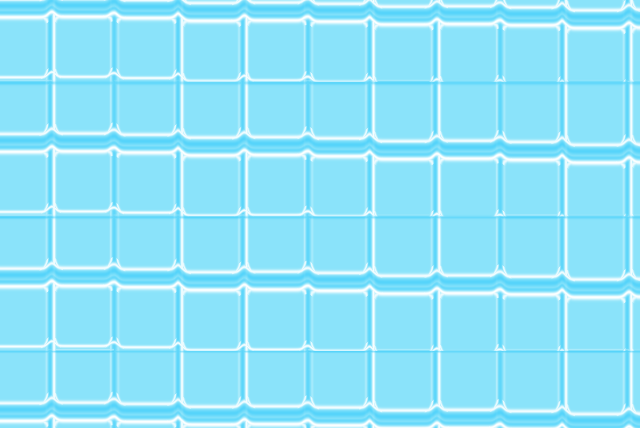
Give the GLSL for this pattern, as a Shadertoy shader.

```glsl
// Glossy pale blue tiles in paired rows, with bevelled grooves and white rims.

// Lengths below are in units of 1/512 of the canvas height, y pointing down.
const float CANVAS = 512.0;
const float COLUMN = 76.8;      // tile width
const float PAIR = 161.0;       // height of two tile rows
const float FIRST_GROOVE = 64.0;
const float FIRST_RIM = 18.5;
const float FIRST_SEAM = 98.0;
const float BAND = 21.0;        // height of the wide groove
const float UPPER_TILE = 72.0;  // rim to rim height of the upper tile

const vec3 FACE = vec3(0.54, 0.89, 0.98);
const vec3 DEEP = vec3(0.30, 0.82, 0.98);
const vec3 SHINE = vec3(0.99, 1.0, 1.0);

float hash(vec2 p) {
    return fract(sin(dot(p, vec2(12.9898, 78.233))) * 43758.5453);
}

// Soft stroke, one at d = 0.
float stroke(float d, float width) {
    return exp(-d * d / (width * width));
}

// Every third groove is narrow.
float isNarrow(float column) {
    return 1.0 - step(0.5, abs(mod(column, 3.0) - 1.0));
}

float grooveX(float column) {
    float jitter = 2.5 * (hash(vec2(column, 4.0)) - 0.5);
    return FIRST_GROOVE + COLUMN * column - 3.0 * isNarrow(column) + jitter;
}

// Rows sink in small steps from left to right.
float drift(float column) {
    return 1.45 * (column + 1.0) + 2.0 * isNarrow(column - 1.0);
}

// Gleam along a rounded corner, from the distances to its two sides.
float cornerGleam(float dx, float dy, float radius) {
    vec2 q = radius - vec2(dx, dy);
    float inside = smoothstep(0.0, 2.0, min(q.x, q.y));
    inside *= smoothstep(-4.0, -1.0, min(dx, dy));
    return inside * stroke(length(max(q, 0.0)) - radius - 1.2, 1.9);
}

void mainImage(out vec4 fragColor, in vec2 fragCoord) {
    vec2 p = fragCoord / iResolution.y * CANVAS;
    p.y = CANVAS - p.y;

    // Column and distances to its grooves
    float column = floor((p.x - FIRST_GROOVE) / COLUMN);
    column += step(grooveX(column + 1.0), p.x) - step(p.x, grooveX(column));
    float fromLeft = p.x - grooveX(column);
    float fromRight = grooveX(column + 1.0) - p.x;
    bool leftNearest = fromLeft < fromRight;
    float side = leftNearest ? fromLeft : -fromRight;
    float narrow = isNarrow(leftNearest ? column : column + 1.0);

    // Row pair, with rims that peak at the grooves
    float sink = mix(drift(column), drift(column + 1.0), smoothstep(6.0, 0.0, fromRight));
    float peak = 6.0 * stroke(side + 3.0 * (1.0 - narrow), 6.0);
    float rim = mod(p.y - FIRST_RIM - sink + peak + 40.0, PAIR) - 40.0;
    float row = floor((p.y - FIRST_SEAM) / PAIR + 0.5);
    float seam = p.y - FIRST_SEAM - PAIR * row;
    float aboveSeam = smoothstep(0.6, -0.6, seam);
    float vary = hash(vec2(column, row));

    // Vertical grooves, hidden within the wide band
    float inBand = smoothstep(-BAND - 1.0, -BAND + 2.0, rim) * smoothstep(1.0, -2.0, rim);
    float show = 1.0 - 0.88 * inBand;
    float wideShade = 0.75 * stroke(side + 4.8, 2.6);
    float wideShine = 0.95 * stroke(side, 1.9) + 0.32 * stroke(side + 9.0, 1.5);
    float narrowShade = 0.7 * stroke(side, 2.6);
    float narrowShine = 0.4 * stroke(side + 4.0, 1.3) + 0.25 * stroke(side - 5.0, 1.6);
    float shade = show * mix(wideShade, narrowShade, narrow);
    float shine = show * mix(wideShine, narrowShine, narrow);

    // Wide horizontal band: two dark steps between white rims
    shade = max(shade, 0.85 * stroke(rim + 13.5, 4.0));
    shade = max(shade, 0.6 * stroke(rim + 5.5, 2.3));
    shine = max(shine, stroke(rim, rim > 0.0 ? 3.3 : 2.4));
    shine = max(shine, 0.92 * stroke(rim + BAND, rim < -BAND ? 2.8 : 1.9));

    // Lower rim of the upper tile slips behind the seam
    shine = max(shine, aboveSeam * 0.95 * stroke(rim - UPPER_TILE, 2.0));

    // Rounded corners
    float dx = min(fromLeft - 2.0 - 3.0 * isNarrow(column),
                   fromRight - 9.0 + 5.0 * isNarrow(column + 1.0));
    float gleam = cornerGleam(dx, rim, 11.0);
    gleam = max(gleam, cornerGleam(dx, -BAND - rim, 10.0));
    gleam = max(gleam, aboveSeam * cornerGleam(dx, UPPER_TILE - rim, 8.0));
    shine = max(shine, 0.85 * gleam);

    // Thin seam, uneven in strength and thickness
    float thickness = mix(1.1, 2.6, hash(vec2(row, 7.0)));
    float seamLine = stroke(seam - 0.5 * thickness, thickness);
    shade = max(shade, (0.55 + 0.35 * vary) * seamLine);
    shine *= 1.0 - 0.6 * seamLine;
    shine = max(shine, 0.35 * vary * stroke(seam + 1.8, 1.0));

    vec3 color = mix(FACE, DEEP, shade);
    color = mix(color, SHINE, clamp(shine, 0.0, 1.0));
    fragColor = vec4(color, 1.0);
}
```
